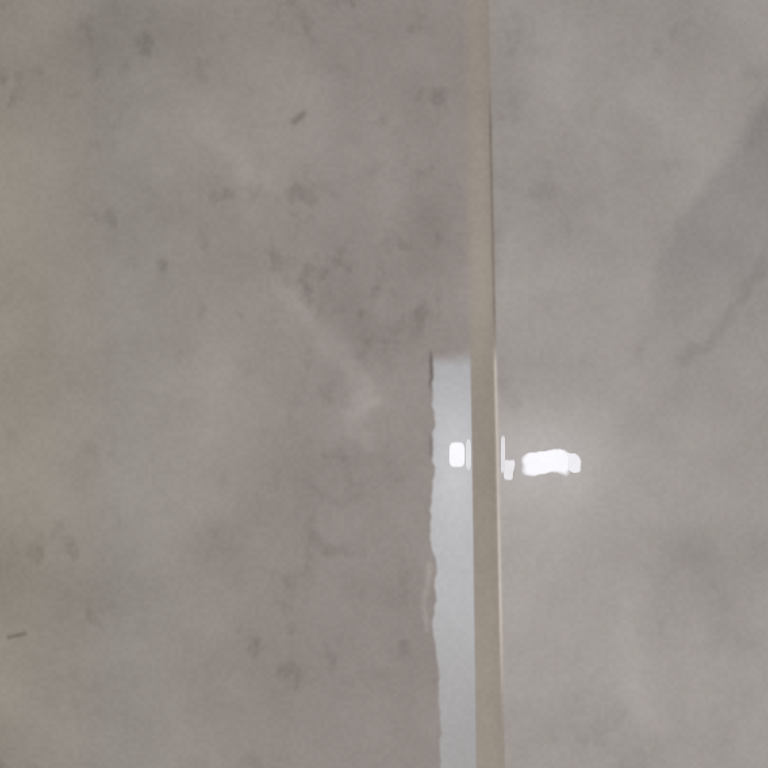
This texture is drawn by a three.js fragment shader. Its source:

```glsl
varying vec2 vUv;

#define LEFT_TILE vec3(0.562, 0.537, 0.515)
#define RIGHT_TILE vec3(0.602, 0.577, 0.560)
#define GROUT vec3(0.606, 0.572, 0.530)
#define GLOSS vec3(0.715, 0.712, 0.720)
#define LAMP vec3(0.98, 0.98, 1.0)
#define EDGE 0.003
#define MOTTLE 0.075
#define GRAIN 0.020

float hash(vec2 p) {
  vec3 q = fract(vec3(p.xyx) * 0.1031);
  q += dot(q, q.yzx + 33.33);
  return fract((q.x + q.y) * q.z);
}

float noise(vec2 p) {
  vec2 i = floor(p), f = fract(p);
  f = f * f * (3.0 - 2.0 * f);
  return mix(mix(hash(i), hash(i + vec2(1, 0)), f.x),
             mix(hash(i + vec2(0, 1)), hash(i + 1.0), f.x), f.y);
}

float fbm(vec2 p) {
  float sum = 0.0, amp = 0.5;
  for (int i = 0; i < 5; i++) {
    sum += amp * noise(p);
    p = mat2(1.6, 1.2, -1.2, 1.6) * p + 7.3;
    amp *= 0.5;
  }
  return sum;
}

float blob(vec2 p, vec2 center, vec2 radius) {
  vec2 q = (p - center) / radius;
  return exp(-dot(q, q));
}

float vein(vec2 p, vec2 a, vec2 b, float width) {
  vec2 d = b - a;
  float t = clamp(dot(p - a, d) / dot(d, d), 0.0, 1.0);
  float r = length(p - a - d * t) / width;
  return exp(-r * r);
}

float rise(float edge, float x) {
  return smoothstep(edge - EDGE, edge + EDGE, x);
}

// Soft-edged rounded box
float spot(vec2 p, vec2 center, vec2 radius) {
  vec2 q = abs(p - center) / radius;
  q *= q;
  return 1.0 - smoothstep(0.5, 1.5, dot(q, q));
}

void main() {
  vec2 p = vUv;
  vec2 warp = vec2(fbm(p * 18.0), fbm(p * 18.0 + 31.0)) - 0.48;
  vec2 w = p + warp * 0.07;
  float groutLeft = mix(0.621, 0.607, p.y);
  float groutRight = mix(0.657, 0.636, p.y);
  float onRight = rise(groutRight, p.x);

  // Left stone: broad tints and stains
  vec3 left = LEFT_TILE;
  left += vec3(0.010, 0.003, 0.008) * smoothstep(0.15, 0.5, p.x);
  left += vec3(0.0, 0.0, -0.018) * blob(p, vec2(0.0, 0.45), vec2(0.10, 0.6));
  left += 0.020 * blob(p, vec2(0.22, 0.40), vec2(0.18, 0.17));
  left += 0.020 * blob(w, vec2(0.32, 0.57), vec2(0.08, 0.06));
  left += 0.020 * blob(w, vec2(0.28, 0.80), vec2(0.09, 0.07));
  left -= 0.025 * blob(w, vec2(0.13, 0.95), vec2(0.14, 0.06));
  left -= 0.025 * blob(w, vec2(0.46, 0.565), vec2(0.06, 0.04));
  left -= 0.030 * blob(w, vec2(0.275, 0.13), vec2(0.035, 0.07));
  left -= 0.025 * blob(w, vec2(0.28, 0.285), vec2(0.04, 0.035));
  left -= 0.035 * blob(w, vec2(0.57, 0.70), vec2(0.045, 0.06));
  left -= 0.025 * blob(w, vec2(0.43, 0.94), vec2(0.05, 0.05));
  left -= 0.015 * blob(w, vec2(0.53, 0.12), vec2(0.06, 0.18));
  left += 0.030 * vein(w, vec2(0.36, 0.62), vec2(0.475, 0.485), 0.012);
  left += 0.020 * vein(w, vec2(0.475, 0.485), vec2(0.485, 0.42), 0.012);
  left += 0.018 * vein(w, vec2(0.28, 0.82), vec2(0.34, 0.77), 0.014);
  left -= 0.090 * vein(p, vec2(0.384, 0.842), vec2(0.394, 0.851), 0.005);
  left -= 0.090 * vein(p, vec2(0.012, 0.170), vec2(0.032, 0.175), 0.003);
  left -= 0.025 * vein(w, vec2(0.41, 0.35), vec2(0.47, 0.36), 0.010);

  // Right stone: shaded diagonal band and pale cloud
  vec3 right = RIGHT_TILE;
  float bandEdge = 0.85 + 0.62 * max(p.y - 0.65, 0.0) + warp.x * 0.05;
  float band = smoothstep(-0.012, 0.025, p.x - bandEdge) * smoothstep(0.48, 0.78, p.y);
  right -= vec3(0.050, 0.043, 0.034) * band;
  right += 0.025 * (1.0 - smoothstep(0.1, 0.5, p.y));
  right += 0.018 * vein(w, vec2(0.81, 0.22), vec2(0.835, 0.08), 0.022);
  right -= 0.035 * blob(w, vec2(0.925, 0.27), vec2(0.045, 0.035));
  right -= 0.040 * blob(w, vec2(0.655, 0.69), vec2(0.015, 0.05));
  right -= 0.035 * vein(w, vec2(0.90, 0.54), vec2(1.0, 0.67), 0.012);
  right += vec3(0.080, 0.082, 0.092) * blob(p, vec2(0.70, 0.405), vec2(0.10, 0.075));
  right += 0.025 * blob(p, vec2(0.70, 0.36), vec2(0.14, 0.22));

  vec3 color = mix(left, right, onRight);
  float mottle = fbm(p * 8.0 + 3.0) - 0.48;
  color += MOTTLE * (mottle + 0.45 * warp.y);
  float flecks = smoothstep(0.54, 0.86, fbm(p * vec2(42.0, 32.0) + 12.0));
  color -= 0.055 * flecks * (1.0 - 0.55 * onRight) * smoothstep(0.15, -0.15, mottle);

  // Glossy strip between its ragged left rim and the seam
  float rag = (noise(vec2(p.y * 38.0, 2.0)) - 0.5) * 0.008
            + (noise(vec2(p.y * 110.0, 5.0)) - 0.5) * 0.004;
  float rim = mix(0.571, 0.562, smoothstep(0.0, 0.35, p.y)) + rag;
  float top = 0.540 + warp.y * 0.035;
  float strip = rise(rim, p.x) * (1.0 - rise(groutLeft, p.x));
  strip *= 1.0 - smoothstep(top - 0.018, top + 0.010, p.y);
  vec3 gloss = GLOSS - vec3(0.075, 0.080, 0.090) * (1.0 - smoothstep(0.0, 0.28, p.y));
  gloss -= 0.045 * smoothstep(0.44, 0.54, p.y);
  gloss += 0.05 * blob(p, vec2(0.592, 0.40), vec2(0.03, 0.08));
  color = mix(color, gloss + mottle * 0.04, strip);
  float rimShade = exp(-pow((p.x - rim + 0.002) / 0.003, 2.0));
  color -= 0.12 * rimShade * smoothstep(0.48, 0.51, p.y) * (1.0 - smoothstep(0.53, 0.55, p.y));
  color -= 0.06 * rimShade * smoothstep(0.40, 0.41, p.y) * (1.0 - smoothstep(0.42, 0.44, p.y));
  color += 0.05 * vein(p + warp * 0.02, vec2(0.553, 0.18), vec2(0.558, 0.27), 0.005);

  // Grout seam, faint above and lit below along its right side
  float seamBlur = mix(0.002, 0.008, smoothstep(0.45, 0.65, p.y));
  float grout = smoothstep(-seamBlur, seamBlur, p.x - groutLeft) * (1.0 - onRight);
  float across = (p.x - groutLeft) / (groutRight - groutLeft);
  vec3 seam = GROUT + 0.05 * mottle - 0.020 * smoothstep(0.45, 1.0, across);
  seam -= 0.035 * blob(p, vec2(0.63, 0.36), vec2(0.05, 0.16));
  color = mix(color, seam, grout * mix(0.9, 0.65, smoothstep(0.6, 1.0, p.y)));
  float lip = exp(-pow((p.x - groutRight + 0.001) / 0.0024, 2.0));
  float lit = smoothstep(0.02, 0.22, p.y) * (1.0 - smoothstep(0.52, 0.56, p.y));
  color += 0.17 * lip * lit;
  color -= 0.07 * lip * smoothstep(0.55, 0.60, p.y) * (1.0 - smoothstep(0.82, 0.90, p.y));

  // Lamp reflections
  vec2 r = p + warp * 0.025;
  float lamp = spot(p, vec2(0.595, 0.408), vec2(0.010, 0.016));
  lamp = max(lamp, 0.5 * spot(p, vec2(0.610, 0.408), vec2(0.003, 0.020)));
  lamp = max(lamp, 0.65 * spot(p, vec2(0.655, 0.408), vec2(0.003, 0.024)));
  lamp = max(lamp, 0.75 * spot(r, vec2(0.662, 0.393), vec2(0.006, 0.014)));
  lamp = max(lamp, spot(r, vec2(0.708, 0.396), vec2(0.029, 0.016)));
  lamp = max(lamp, 0.85 * spot(r, vec2(0.738, 0.398), vec2(0.016, 0.010)));
  color = mix(color, LAMP, lamp);

  color += GRAIN * (noise(p * 200.0) - 0.5);
  gl_FragColor = vec4(color, 1.0);
}
```
